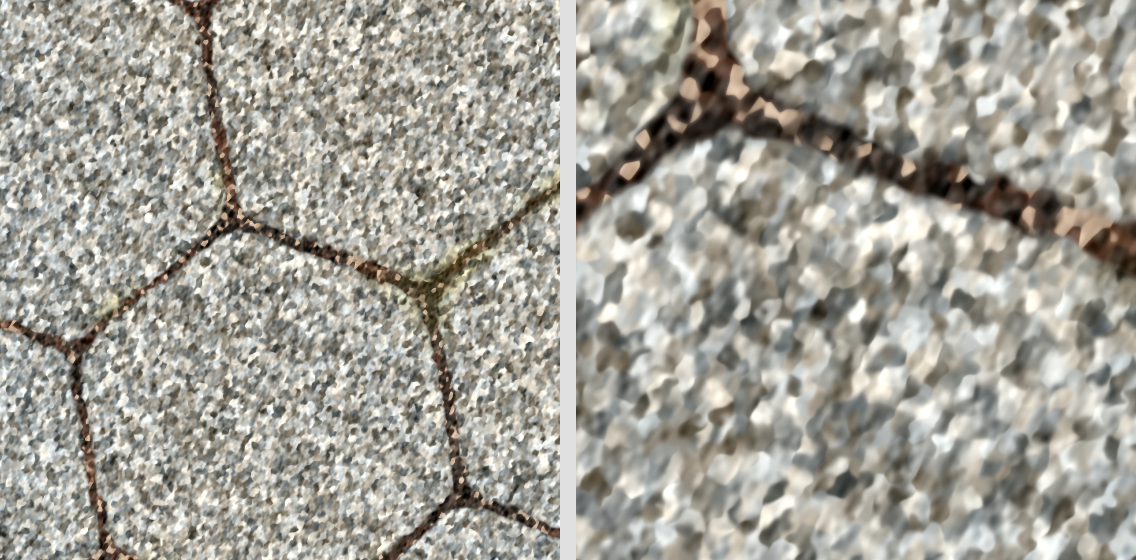
Left, the full canvas; right, a detail of the centre.
Write a WebGL 1 fragment shader that draws this texture.

```glsl
precision highp float;
// Hexagonal granite-chip paving slabs with dirty, debris-filled joints.

uniform vec2 u_resolution;

float hash(vec2 p) {
  return fract(sin(dot(p, vec2(127.1, 311.7))) * 43758.5453);
}

float noise(vec2 p) {
  vec2 i = floor(p);
  vec2 f = fract(p);
  f = f * f * (3.0 - 2.0 * f);
  return mix(mix(hash(i), hash(i + vec2(1.0, 0.0)), f.x),
             mix(hash(i + vec2(0.0, 1.0)), hash(i + 1.0), f.x), f.y);
}

vec2 rotate(vec2 p, float angle) {
  float c = cos(angle);
  float s = sin(angle);
  return vec2(c * p.x - s * p.y, s * p.x + c * p.y);
}

// Soft-edged random chips: x is the tone, y the hue, both 0 to 1.
vec2 chips(vec2 p) {
  vec2 cell = floor(p);
  vec2 sum = vec2(0.0);
  float total = 0.0;
  for (int y = -1; y <= 1; y++) {
    for (int x = -1; x <= 1; x++) {
      vec2 id = cell + vec2(float(x), float(y));
      vec2 jitter = vec2(hash(id + 3.7), hash(id + 19.3));
      vec2 d = id + 0.1 + 0.8 * jitter - p;
      float weight = exp(-6.0 * dot(d, d));
      sum += weight * vec2(hash(id), hash(id + 41.9));
      total += weight;
    }
  }
  return sum / total;
}

// Distance to the border of a unit-spaced hexagon grid, with rounded corners.
float hexBorder(vec2 p) {
  vec2 period = vec2(1.0, 1.7320508);
  vec2 a = mod(p, period) - 0.5 * period;
  vec2 b = mod(p - 0.5 * period, period) - 0.5 * period;
  vec2 q = abs(dot(a, a) < dot(b, b) ? a : b);
  vec3 sides = vec3(q.x, 0.5 * q.x + 0.866 * q.y, abs(0.5 * q.x - 0.866 * q.y));
  vec3 e = exp(50.0 * (sides - 0.5));
  return -log(e.x + e.y + e.z) / 50.0;
}

void main() {
  vec2 uv = gl_FragCoord.xy / min(u_resolution.x, u_resolution.y);
  vec2 along = rotate(uv, 0.5);

  // Stone: elongated chips with ragged outlines, finer grit and broad patches
  vec2 ragged = vec2(noise(uv * 150.0 + 11.0), noise(uv * 150.0 + 47.0)) - 0.5;
  vec2 chip = chips((along + 0.006 * ragged) * vec2(125.0, 82.0));
  float grit = noise(along * vec2(230.0, 140.0) + 31.0) - 0.5;
  float patches = noise(uv * 5.0 + 8.0) - 0.5;
  float tone = 0.665 + 0.66 * (chip.x - 0.5) + 0.27 * grit + 0.04 * patches;
  float speck = noise(along * vec2(75.0, 52.0) + 70.0);
  tone -= 0.16 * smoothstep(0.72, 0.95, speck);
  vec3 coolTint = vec3(-0.025, 0.004, 0.008);
  vec3 warmTint = vec3(0.042, 0.004, -0.064);
  float warmth = clamp(chip.y + 0.5 * (noise(uv * 3.0 + 50.0) - 0.5), 0.0, 1.0);
  vec3 stone = tone + mix(coolTint, warmTint, warmth);

  // Slab layout, with a wavering outline
  vec2 wobble = vec2(noise(uv * 13.0), noise(uv * 13.0 + 27.0)) - 0.5;
  vec2 crumble = vec2(noise(uv * 75.0), noise(uv * 75.0 + 90.0)) - 0.5;
  vec2 slab = rotate(uv - vec2(0.478, 0.245) + 0.012 * wobble + 0.009 * crumble, -0.16);
  float border = hexBorder(slab / 0.643) * 0.643;
  float halfWidth = 0.005 + 0.008 * noise(uv * 4.5 + 12.0);

  // Moss and grime creeping over the slab edges
  float edge = smoothstep(0.035, 0.0, border - halfWidth);
  float moss = edge * smoothstep(0.45, 0.8, noise(uv * 6.0 + 63.0));
  stone = mix(stone, stone * vec3(0.95, 0.93, 0.78), moss);
  stone *= 1.0 - 0.2 * smoothstep(0.008, 0.0, border - halfWidth);

  // Joint filling: black soil, rusty leaf litter, moss and pale crumbs
  vec2 litter = chips(along * vec2(135.0, 95.0) + 200.0);
  vec3 soil = mix(vec3(0.06, 0.05, 0.04), vec3(0.44, 0.38, 0.33), litter.x);
  float rust = smoothstep(0.45, 0.8, 0.5 * litter.y + 0.6 * noise(uv * 12.0 + 5.0));
  soil = mix(soil, vec3(0.46, 0.29, 0.21) * (0.35 + litter.x), 0.7 * rust);
  soil = mix(soil, vec3(0.32, 0.30, 0.12), 0.4 * moss);
  soil = mix(soil, vec3(0.80, 0.70, 0.60), smoothstep(0.68, 0.92, litter.x));
  soil += 0.25 * grit;

  float joint = smoothstep(0.003, -0.003, border - halfWidth);
  gl_FragColor = vec4(clamp(mix(stone, soil, joint), 0.0, 1.0), 1.0);
}
```
